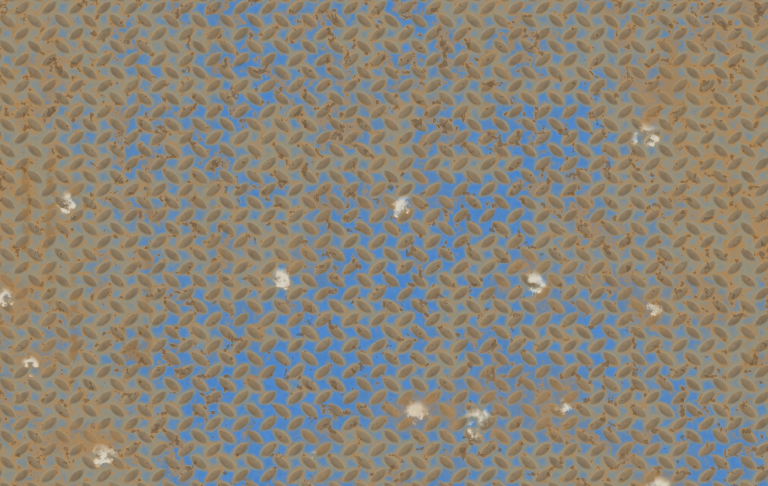
A Shadertoy shader for this texture:

```glsl
// Worn blue tread plate: two interleaved lattices of raised, leaf-shaped lugs
// slanted in opposite directions. Layered noise drives faded paint, rust that
// gathers round the lugs, vertical stains and scattered pale scuffs.

const vec2 REPEATS = vec2(28.0, 18.7);      // lugs of one slant across, down
const vec2 CELL = vec2(1.0, 0.948);         // cell size in cell widths
const vec2 LATTICE_START = vec2(0.78, 0.41);
const float LUG_SLANT = 0.69;
const vec2 LUG_HALF = vec2(0.355, 0.145);   // half length, half width
const int SCUFFS = 14;

const vec3 BLUE = vec3(0.31, 0.53, 0.79);
const vec3 FADED = vec3(0.49, 0.56, 0.60);
const vec3 DUST = vec3(0.62, 0.575, 0.47);
const vec3 RUST = vec3(0.68, 0.52, 0.33);
const vec3 BROWN = vec3(0.53, 0.455, 0.36);
const vec3 GRIME = vec3(0.34, 0.27, 0.20);
const vec3 CHALK = vec3(0.85, 0.83, 0.77);

float hash(vec2 p) {
    return fract(sin(dot(p, vec2(127.1, 311.7))) * 43758.55);
}

float noise(vec2 p) {
    vec2 i = floor(p), f = fract(p);
    f = f * f * (3.0 - 2.0 * f);
    float low = mix(hash(i), hash(i + vec2(1, 0)), f.x);
    float high = mix(hash(i + vec2(0, 1)), hash(i + vec2(1, 1)), f.x);
    return mix(low, high, f.y);
}

float fbm(vec2 p) {
    float sum = 0.0, amp = 0.533;
    for (int i = 0; i < 4; i++) {
        sum += amp * noise(p);
        p = mat2(1.6, 1.2, -1.2, 1.6) * p + 7.3;
        amp *= 0.5;
    }
    return sum;
}

// Leaf formed by two overlapping circles, long axis along x
float leafDistance(vec2 p, vec2 halfSize) {
    float shift = (dot(halfSize, vec2(halfSize.x, -halfSize.y))) / (2.0 * halfSize.y);
    return length(vec2(p.x, abs(p.y) + shift)) - shift - halfSize.y;
}

// Nearest lug of one lattice: x = distance, y = height across it, z = random
vec3 lugLattice(vec2 grid, vec2 start, float slant) {
    vec2 g = grid - start + 0.5;
    float id = hash(floor(g) + slant);
    vec2 p = (fract(g) - 0.5) * CELL;
    float c = cos(slant), s = sin(slant);
    p = vec2(c * p.x + s * p.y, c * p.y - s * p.x);
    return vec3(leafDistance(p, LUG_HALF * (0.95 + 0.1 * id)), p.y, id);
}

void mainImage(out vec4 fragColor, in vec2 fragCoord) {
    vec2 uv = fragCoord / iResolution.xy;
    vec2 grid = uv * REPEATS;
    vec2 plate = grid * CELL;
    float soft = REPEATS.x / iResolution.x;

    // Wear at several scales
    float broad = fbm(plate * 0.23 + 3.0);
    float mid = fbm(plate * 1.1 + 19.0);
    float fine = fbm(plate * 4.5 + 41.0);
    float leftStain = smoothstep(0.34, 0.06, uv.x + 0.3 * (broad - 0.5));
    float rightStain = 0.45 * smoothstep(0.75, 1.0, uv.x);
    float wear = clamp(leftStain * 0.8 + rightStain + 1.8 * (broad - 0.5), -0.4, 1.0);

    // Lugs, the second lattice mirrored and shifted by half a cell
    vec3 rising = lugLattice(grid, LATTICE_START, LUG_SLANT);
    vec3 falling = lugLattice(grid, LATTICE_START + 0.5, -LUG_SLANT);
    vec3 lug = rising.x < falling.x ? rising : falling;

    // Painted ground, brightest in the open spaces
    float paint = smoothstep(0.32, 0.72, mid + 0.9 * lug.x - 0.3 * wear);
    vec3 color = mix(FADED, BLUE, paint);
    color = mix(color, DUST, 0.55 * clamp(wear, 0.0, 1.0));
    float halo = smoothstep(0.17, 0.0, lug.x + 0.35 * (mid - 0.5) - 0.05 * wear);
    color = mix(color, mix(DUST, RUST, smoothstep(0.4, 0.65, fine)), 0.8 * halo);
    float rust = smoothstep(0.53, 0.7, 0.5 * mid + 0.5 * fine + 0.12 * wear);
    color = mix(color, RUST, 0.75 * rust);

    // Raised lugs: brown face, pale rim, shadow on the lower flank
    float face = smoothstep(soft, -soft, lug.x + 0.015);
    float flank = lug.y / LUG_HALF.y;
    vec3 metal = mix(BROWN, DUST, 0.25 * lug.z + 0.5 * (fine - 0.5));
    metal *= 1.0 + 0.09 * flank;
    color = mix(color, metal, 0.95 * face);
    float rim = smoothstep(0.03 + soft, 0.0, abs(lug.x));
    color = mix(color, flank > 0.0 ? DUST * 1.08 : GRIME, rim * abs(clamp(flank, -1.0, 1.0)) * 0.35);

    // Vertical stains and dark specks
    float streak = noise(vec2(plate.x * 2.2, plate.y * 0.2));
    streak = smoothstep(0.7, 0.95, streak) * smoothstep(0.35, 0.6, fine);
    color = mix(color, RUST * 0.85, streak * (0.2 + 0.5 * leftStain));
    color = mix(color, GRIME, 0.5 * smoothstep(0.66, 0.8, fine + 0.1 * (mid - 0.5)));

    // Scuffs: ragged chalky cores with rusty surrounds
    for (int i = 0; i < SCUFFS; i++) {
        float k = float(i);
        vec2 center = vec2(hash(vec2(k, 2.7)), hash(vec2(k, 8.1))) * REPEATS * CELL;
        float radius = mix(0.35, 0.85, hash(vec2(k, 5.3)));
        vec2 offset = (plate - center + 0.7 * (vec2(mid, fine) - 0.5)) / radius;
        float spread = dot(offset, offset);
        color = mix(color, RUST, 0.6 * exp(-spread * 0.2) * smoothstep(0.4, 0.6, mid));
        float core = smoothstep(0.5, 0.85, exp(-spread) * (0.35 + 0.9 * fine));
        color = mix(color, CHALK, 0.9 * core);
    }

    color *= 0.94 + 0.12 * fine;
    fragColor = vec4(color, 1.0);
}
```
